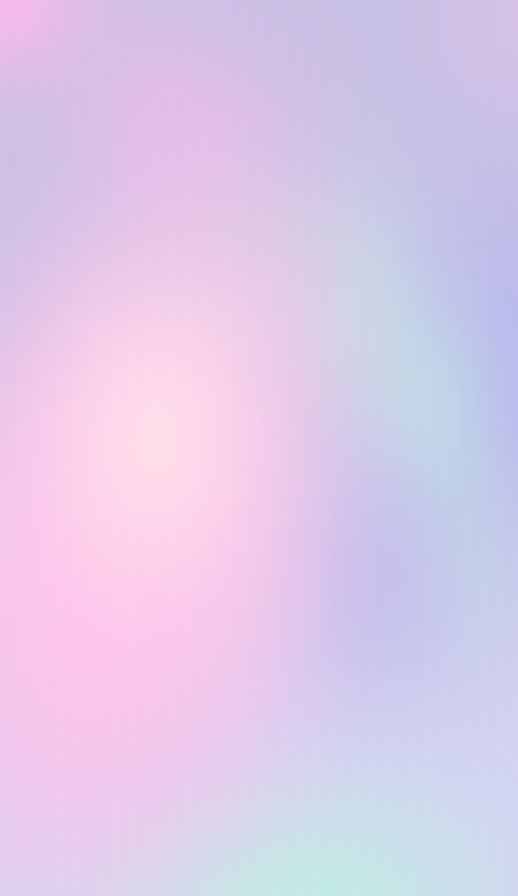
Reproduce this background procedurally as a Shadertoy shader.

```glsl
// Soft elliptical falloff; lean shears the ellipse, power sets edge firmness
float glow(vec2 p, vec2 center, vec2 radius, float lean, float power) {
    vec2 d = p - center;
    d.x -= lean * d.y;
    return exp(-pow(length(d / radius), power));
}

// Soft falloff around the segment from a to b
float ribbon(vec2 p, vec2 a, vec2 b, float width) {
    vec2 ab = b - a;
    float t = clamp(dot(p - a, ab) / dot(ab, ab), 0.0, 1.0);
    float d = length(p - a - ab * t) / width;
    return exp(-d * d);
}

void mainImage(out vec4 fragColor, in vec2 fragCoord) {
    vec2 p = fragCoord / iResolution.xy;

    // Lavender base, paler toward the bottom
    vec3 color = mix(vec3(0.83, 0.83, 0.95), vec3(0.785, 0.755, 0.895),
                     smoothstep(0.05, 0.7, p.y));

    // Cool right side: periwinkle, aqua ribbon, blue hollow
    vec3 periwinkle = vec3(0.725, 0.725, 0.93);
    vec3 aqua = vec3(0.755, 0.865, 0.905);
    vec3 hollow = vec3(0.745, 0.75, 0.92);
    color = mix(color, periwinkle, glow(p, vec2(1.03, 0.59), vec2(0.3, 0.19), 0.0, 2.0));
    color = mix(color, aqua, 0.9 * ribbon(p, vec2(0.69, 0.65), vec2(0.79, 0.54), 0.14));
    color = mix(color, aqua, 0.45 * ribbon(p, vec2(0.83, 0.5), vec2(0.91, 0.37), 0.1));
    color = mix(color, hollow, 0.9 * glow(p, vec2(0.7, 0.365), vec2(0.17, 0.14), 0.0, 2.0));

    // Mint pool at the bottom
    vec3 mint = vec3(0.755, 0.925, 0.89);
    color = mix(color, mint, glow(p, vec2(0.57, -0.02), vec2(0.34, 0.13), 0.3, 2.0));

    // Mauve plume and the grey veil beside it
    vec3 mauve = vec3(0.905, 0.735, 0.915);
    vec3 veil = vec3(0.84, 0.82, 0.885);
    color = mix(color, mauve, 0.85 * glow(p, vec2(0.35, 0.85), vec2(0.21, 0.13), -0.3, 2.0));
    color = mix(color, veil, 0.6 * glow(p, vec2(0.52, 0.68), vec2(0.17, 0.13), 0.0, 2.0));

    // Large pink body with a cream core
    vec3 pink = vec3(0.99, 0.765, 0.925);
    vec3 cream = vec3(1.0, 0.875, 0.915);
    color = mix(color, pink, glow(p, vec2(0.22, 0.38), vec2(0.41, 0.37), 0.25, 3.0));
    color = mix(color, cream, 0.9 * glow(p, vec2(0.3, 0.51), vec2(0.2, 0.17), 0.1, 2.0));

    // Tinted top corners
    color = mix(color, vec3(0.96, 0.73, 0.925), glow(p, vec2(0.0, 1.0), vec2(0.17, 0.09), 0.0, 2.0));
    color = mix(color, vec3(0.85, 0.76, 0.91), 0.8 * glow(p, vec2(1.02, 0.98), vec2(0.15, 0.1), 0.0, 2.0));

    // Faint vertical fluting
    color += 0.002 * sin(p.x * 230.0);

    fragColor = vec4(color, 1.0);
}
```
